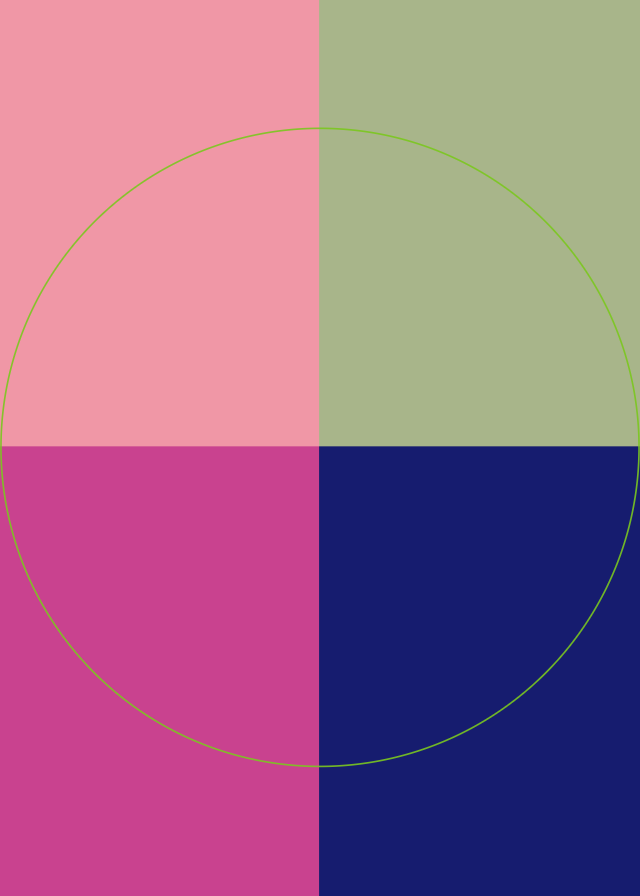
Give the GLSL for this background, as a Shadertoy shader.

```glsl
const vec3 PINK = vec3(0.94, 0.592, 0.65);
const vec3 SAGE = vec3(0.66, 0.71, 0.54);
const vec3 MAGENTA = vec3(0.79, 0.26, 0.56);
const vec3 NAVY = vec3(0.085, 0.11, 0.435);
const vec3 LIME = vec3(0.48, 0.78, 0.12);

// Antialiased step across a signed distance
float softStep(float dist, float pixel) {
    return smoothstep(-0.5 * pixel, 0.5 * pixel, dist);
}

// Coverage of a thin circular line
float ring(vec2 p, float radius, float halfWidth, float pixel) {
    float dist = abs(length(p) - radius) - halfWidth;
    return clamp(0.5 - dist / pixel, 0.0, 1.0);
}

// Four flat fields meeting at a corner point
vec3 quadrants(vec2 p, vec2 corner, float pixel) {
    float right = softStep(p.x - corner.x, pixel);
    float upper = softStep(p.y - corner.y, pixel);
    vec3 lowerRow = mix(MAGENTA, NAVY, right);
    vec3 upperRow = mix(PINK, SAGE, right);
    return mix(lowerRow, upperRow, upper);
}

void mainImage(out vec4 fragColor, in vec2 fragCoord) {
    // Canvas width is one unit
    float pixel = 1.0 / iResolution.x;
    vec2 p = fragCoord * pixel;
    vec2 canvas = vec2(1.0, iResolution.y * pixel);

    vec3 color = quadrants(p, canvas * vec2(0.4987, 0.5018), pixel);

    // Fine circle spanning the width
    vec2 center = canvas * vec2(0.5, 0.5007);
    float line = ring(p - center, 0.4985, 0.0013, pixel);
    color = mix(color, LIME, 0.9 * line);

    fragColor = vec4(color, 1.0);
}
```
